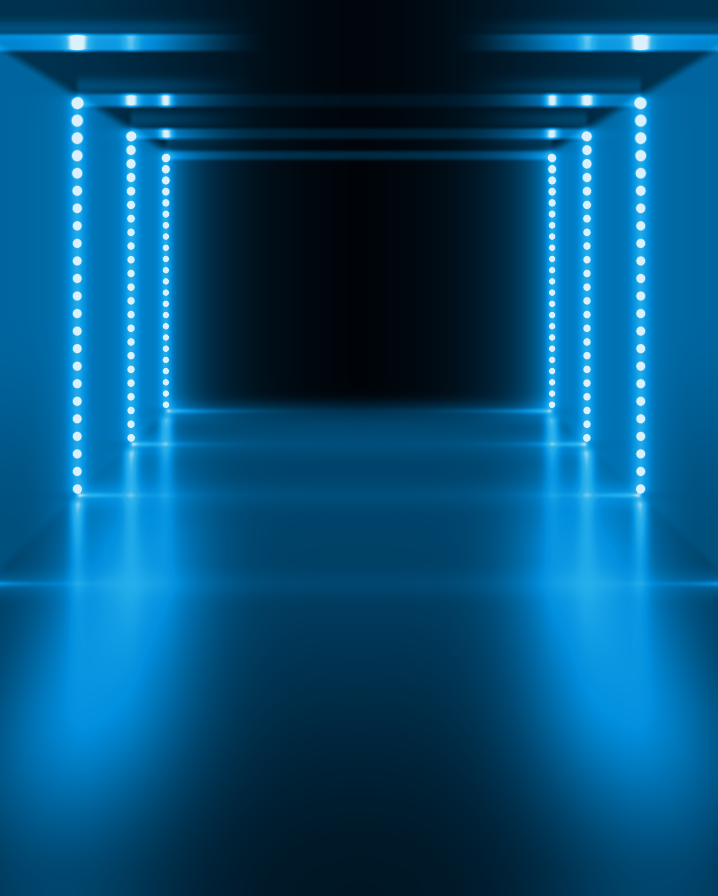
Reproduce this background procedurally as a Shadertoy shader.

```glsl
// Perspective: half-width, ceiling height and floor height of each frame
float frameX(float i) { return 1.0 / (2.39 + 0.81 * i - 0.02 * i * i); }
float ceilingAt(float x) { return 0.302 - 0.62 * x; }
float floorAt(float x) { return 0.254 + 0.95 * x; }

float bell(float d, float width) { return exp(-d * d / (width * width)); }

float band(float v, float low, float high, float soft) {
    return smoothstep(low - soft, low + soft, v) * (1.0 - smoothstep(high - soft, high + soft, v));
}

// Dim surfaces: side walls, dark end wall, ceiling and floor
float surfaces(vec2 p) {
    float endX = frameX(3.0), x = max(p.x, endX);
    float wall = 0.74 * exp(min(p.x - endX, 0.0) / 0.055);
    wall *= 1.0 - 0.22 * smoothstep(0.35, 0.6, p.y) * smoothstep(0.3, 0.38, p.x);
    float ceiling = 0.03 + 0.32 * smoothstep(0.0, 0.36, p.x);
    float ground = 0.49 - 0.34 * smoothstep(0.55, 1.0, p.y);

    // Broad pools of light spreading down the floor
    float spread = smoothstep(0.55, 1.0, p.y);
    float pool = bell(p.x - mix(0.245, 0.335, spread), mix(0.075, 0.14, spread));
    pool *= smoothstep(0.42, 0.68, p.y) * (1.0 - 0.55 * smoothstep(0.78, 1.0, p.y));
    ground += 0.78 * pool;

    float horizon = floorAt(x);
    float soft = mix(0.022, 0.008, smoothstep(0.1, 0.22, p.x));
    float light = mix(ceiling, wall, smoothstep(-0.008, 0.008, p.y - ceilingAt(x)));
    return mix(light, ground, smoothstep(-soft, soft, p.y - horizon));
}

// One frame: ceiling bar, column of beads, floor flare and reflection
float frameLight(vec2 p, float i) {
    float x = frameX(i), top = ceilingAt(x), base = floorAt(x);
    float dx = p.x - x, below = p.y - base;
    float inward = 1.0 - smoothstep(x - 0.004, x + 0.004, p.x);

    // Ceiling bar and the lamps shining through it
    float barY = top + 0.005, halfBar = 0.022 * x;
    float bar = band(p.y, barY - halfBar, barY + halfBar, 0.003);
    float edgeLit = smoothstep(0.1, 0.24, p.x);
    float light = bar * inward * mix(0.09 * i, i < 0.5 ? 0.62 : 0.4, edgeLit);
    light += 0.22 * inward * edgeLit * bell(p.y - barY + 0.016, 0.009);
    for (float j = 1.0; j < 4.0; j++) {
        if (j <= i || j > i + 2.0) continue;
        float lampX = frameX(j);
        float power = i < 0.5 && j > 1.5 ? 0.45 : 1.1;
        light += bar * (power * bell(p.x - lampX, 0.034 * lampX) + 0.2 * bell(p.x - lampX, 0.04));
    }

    // Glowing column
    if (i > 0.5) {
        float first = top + 0.008, last = base - 0.007;
        float gap = (last - first) / 22.0;
        float n = clamp(floor((p.y - first) / gap + 0.5), 0.0, 22.0);
        float radius = x * mix(0.024, 0.018, smoothstep(0.0, 8.0, n));
        float bead = length(vec2(dx, p.y - first - n * gap));
        float column = band(p.y, top, base, 0.008);
        light += column * (0.27 * exp(-abs(dx) / 0.017) + 0.3 * bell(dx, 0.03 * x));
        light += 1.3 * (1.0 - smoothstep(radius * 0.45, radius * 1.15, bead));

        // Pale streak mirrored in the floor
        float tail = smoothstep(-0.003, 0.012, below) * exp(-max(below, 0.0) / 0.065);
        light += tail * (0.85 * bell(dx, 0.007 + 0.03 * max(below, 0.0)) + 0.25 * exp(-abs(dx) / 0.02));
    }

    // Thin horizontal flare where the frame meets the floor
    float flare = inward * exp(-max(x - p.x, 0.0) / (i > 2.5 ? 0.065 : 0.045));
    light += flare * (0.55 * bell(below, 0.0028) + 0.22 * bell(below, 0.012));
    light += 0.07 * inward * bell(below, 0.014);
    return light;
}

vec3 palette(float light) {
    vec3 color = vec3(0.0, 0.008, 0.022) + vec3(0.0, 0.525, 0.81) * min(light, 1.05);
    color = mix(color, vec3(0.14, 0.68, 0.92), smoothstep(1.0, 1.4, light));
    return mix(color, vec3(0.86, 0.94, 0.98), smoothstep(1.35, 2.0, light));
}

void mainImage(out vec4 fragColor, in vec2 fragCoord) {
    // Mirrored x from the centre, y measured downward, in canvas heights
    vec2 p = vec2(abs(fragCoord.x - 0.5 * iResolution.x), iResolution.y - fragCoord.y) / iResolution.y;
    float light = surfaces(p);
    for (float i = 0.0; i < 4.0; i++) light += frameLight(p, i);
    fragColor = vec4(palette(light), 1.0);
}
```
